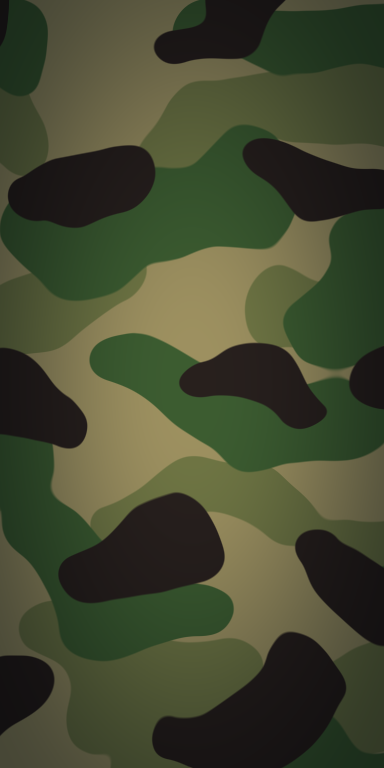
Write a WebGL 1 fragment shader that draws this pattern.

```glsl
precision highp float;
// Woodland camouflage: three layers of lobed blobs over tan cloth, darkened
// towards the borders. Every blob is a bent, tapered capsule on a jittered
// staggered grid; neighbours melt together and noise bends the outlines.
uniform vec2 u_resolution;

const vec3 TAN   = vec3(0.615, 0.565, 0.375);
const vec3 OLIVE = vec3(0.435, 0.460, 0.265);
const vec3 GREEN = vec3(0.235, 0.360, 0.190);
const vec3 BLACK = vec3(0.155, 0.125, 0.115);
const vec3 BORDER_TINT = vec3(0.45, 0.49, 0.56);

// Lengths are in canvas widths
const vec2 OLIVE_CELL = vec2(0.70, 0.50);
const vec2 GREEN_CELL = vec2(0.90, 0.50);
const vec2 BLACK_CELL = vec2(0.62, 0.46);
// Blob size: half length of the spine, radius
const vec2 OLIVE_BLOB = vec2(0.19, 0.095);
const vec2 GREEN_BLOB = vec2(0.27, 0.115);
const vec2 BLACK_BLOB = vec2(0.14, 0.083);

const float TILT = 0.12;         // mean direction of the blobs
const float TILT_SPREAD = 1.3;   // full range of random directions
const float JITTER = 0.4;        // share of a cell
const float BEND = 0.14;         // sideways shift of the spine's middle
const float MELT = 0.06;         // rounding where blobs join
const float WARP = 0.13;
const float RIPPLE = 0.03;
const float EDGE = 0.0028;       // half width of the smooth edge

float hash(vec2 p) {
    return fract(sin(dot(p, vec2(127.1, 311.7))) * 43758.5453);
}

vec2 hash2(vec2 p) {
    return vec2(hash(p), hash(p + 17.3));
}

// Smooth vector noise, centred on zero
vec2 noise2(vec2 p) {
    vec2 i = floor(p);
    vec2 f = fract(p);
    f = f * f * f * (f * (f * 6.0 - 15.0) + 10.0);
    vec2 low = mix(hash2(i), hash2(i + vec2(1.0, 0.0)), f.x);
    vec2 high = mix(hash2(i + vec2(0.0, 1.0)), hash2(i + 1.0), f.x);
    return mix(low, high, f.y) - 0.5;
}

float smoothMin(float a, float b, float k) {
    float h = max(k - abs(a - b), 0.0) / k;
    return min(a, b) - 0.25 * h * h * k;
}

// Capsule whose radius goes from ra at a to rb at b
float taperedCapsule(vec2 p, vec2 a, vec2 b, float ra, float rb) {
    vec2 ab = b - a;
    float t = clamp(dot(p - a, ab) / dot(ab, ab), 0.0, 1.0);
    return length(p - a - ab * t) - mix(ra, rb, smoothstep(0.0, 1.0, t));
}

// One bent blob around the origin
float blob(vec2 p, vec2 size, vec2 id) {
    float angle = TILT + TILT_SPREAD * (hash(id + 3.1) - 0.5);
    float c = cos(angle);
    float s = sin(angle);
    p = vec2(c * p.x + s * p.y, c * p.y - s * p.x);
    float halfLength = size.x * mix(0.75, 1.25, hash(id + 5.7));
    float shift = BEND * (hash(id + 7.9) - 0.5);
    vec2 left = vec2(-halfLength, -shift);
    vec2 middle = vec2(halfLength * 0.5 * (hash(id + 9.2) - 0.5), shift);
    vec2 right = vec2(halfLength, -shift);
    float rLeft = size.y * mix(0.65, 1.30, hash(id + 11.4));
    float rMiddle = size.y * mix(0.75, 1.25, hash(id + 13.6));
    float rRight = size.y * mix(0.65, 1.30, hash(id + 15.8));
    return smoothMin(taperedCapsule(p, left, middle, rLeft, rMiddle),
                     taperedCapsule(p, middle, right, rMiddle, rRight), MELT);
}

// Coverage of one layer of scattered blobs
float layer(vec2 p, vec2 cellSize, vec2 size, float seed) {
    p += WARP * noise2(p * 3.2 + seed) + RIPPLE * noise2(p * 9.0 - seed);
    vec2 home = floor(p / cellSize);
    float d = 1.0;
    for (int y = -1; y <= 1; y++) {
        for (int x = -1; x <= 1; x++) {
            vec2 cell = home + vec2(float(x), float(y));
            vec2 id = cell + seed;
            vec2 centre = cell + 0.5 + JITTER * (hash2(id) - 0.5);
            centre.x += 0.5 * mod(cell.y, 2.0) - 0.25;
            d = smoothMin(d, blob(p - centre * cellSize, size, id), MELT);
        }
    }
    return 1.0 - smoothstep(-EDGE, EDGE, d);
}

void main() {
    vec2 p = gl_FragCoord.xy / u_resolution.x;
    vec2 uv = gl_FragCoord.xy / u_resolution;

    vec3 color = TAN;
    color = mix(color, OLIVE, layer(p, OLIVE_CELL, OLIVE_BLOB, 21.0));
    color = mix(color, GREEN, layer(p + 0.37, GREEN_CELL, GREEN_BLOB, 48.0));
    color = mix(color, BLACK, layer(p + 0.15, BLACK_CELL, BLACK_BLOB, 75.0));

    // Cool, dark borders around a bright centre
    float border = smoothstep(0.05, 0.72, length(uv - 0.5));
    gl_FragColor = vec4(color * mix(vec3(1.0), BORDER_TINT, border), 1.0);
}
```
